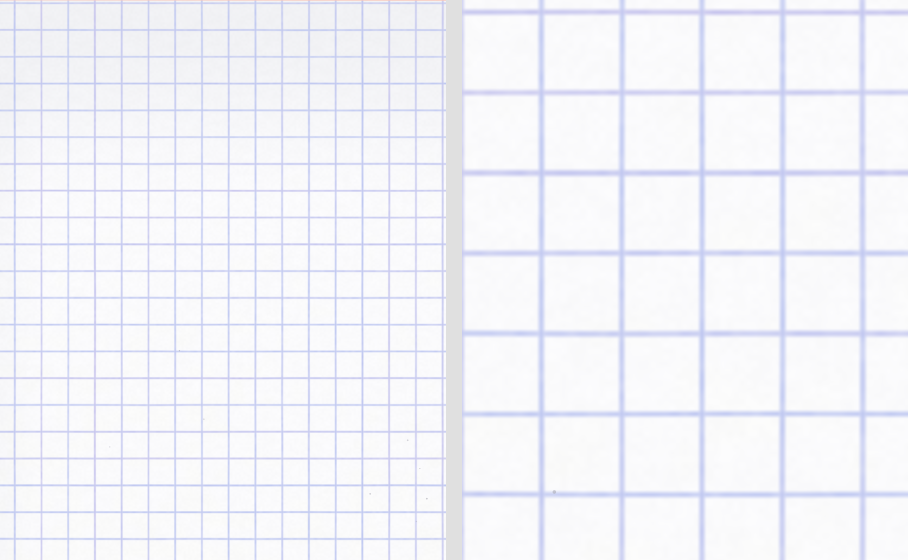
Left: the whole. Right: its middle third, enlarged.
Reproduce this pattern procedurally as a WebGL 1 fragment shader.

```glsl
precision highp float;
// Squared writing paper: 17 upright and 21 level pale blue rules on an off-white sheet.
// Rules come from a repeated distance with hashed ink strength and hue per line;
// noise adds fibre grain, with soft grey shading, a few specks and a coral top edge.
uniform vec2 u_resolution;

float hash(vec2 p) {
  return fract(sin(dot(p, vec2(127.1, 311.7))) * 43758.5453);
}

float noise(vec2 p) {
  vec2 i = floor(p), f = fract(p);
  f = f * f * (3.0 - 2.0 * f);
  return mix(mix(hash(i), hash(i + vec2(1.0, 0.0)), f.x),
             mix(hash(i + vec2(0.0, 1.0)), hash(i + 1.0), f.x), f.y);
}

// Sheet tone: light grey at the head and left edge, faintly warm in patches.
vec3 paperColor(vec2 uv, vec2 page) {
  float head = 1.0 - smoothstep(0.02, 0.38, uv.y + 0.05 * (noise(uv * 3.0) - 0.5));
  float side = (1.0 - smoothstep(0.0, 0.10, uv.x)) * 0.35;
  float shade = clamp(head + side, 0.0, 1.0);
  vec3 color = mix(vec3(0.982, 0.982, 0.988), vec3(0.945, 0.947, 0.958), shade);
  color.b -= 0.009 * smoothstep(0.55, 0.85, noise(page * 30.0) * 0.6 + 0.4 * uv.y);
  float grain = noise(page * 210.0) * 0.6 + noise(page * vec2(45.0, 80.0)) * 0.4;
  return color + (grain - 0.5) * 0.018;
}

// Ink of one rule: x is coverage, y is how far its blue leans to violet.
vec2 ruleInk(float dist, float lineId, float along, float pixel) {
  float wobble = (noise(vec2(along * 9.0, lineId * 7.3)) - 0.5) * 0.0007;
  float d = abs(dist + wobble);
  float halfWidth = 0.0018 + 0.0004 * hash(vec2(lineId, 3.7));
  float soft = max(pixel * 0.8, 0.0021);
  float cover = 1.0 - smoothstep(halfWidth - soft, halfWidth + soft, d);
  float strength = 0.72 + 0.12 * hash(vec2(lineId, 9.1));
  strength *= 0.86 + 0.24 * noise(vec2(along * 130.0, lineId * 5.1));
  float violet = 0.6 * smoothstep(0.5, 1.0, hash(vec2(lineId, 17.3)));
  violet = clamp(violet + 0.4 * (noise(vec2(along * 6.0, lineId)) - 0.4), 0.0, 1.0);
  return vec2(cover * strength, violet);
}

vec3 inkColor(float violet) {
  return mix(vec3(0.72, 0.76, 0.94), vec3(0.78, 0.75, 0.92), violet);
}

void main() {
  float aspect = u_resolution.y / u_resolution.x;
  float pixel = 1.0 / u_resolution.x;
  vec2 uv = gl_FragCoord.xy / u_resolution;
  uv.y = 1.0 - uv.y;
  vec2 page = uv * vec2(1.0, aspect);
  vec3 color = paperColor(uv, page);

  // Grid of rules, measured in page widths
  vec2 pitch = vec2(0.05997, 0.04783);
  vec2 cell = (uv - vec2(0.0330, 0.0536)) / pitch;
  vec2 id = floor(cell + 0.5);
  vec2 dist = (cell - id) * pitch * vec2(1.0, aspect);
  vec2 upright = ruleInk(dist.x, id.x + 50.0, page.y, pixel);
  vec2 level = ruleInk(dist.y, id.y + 120.0, page.x, pixel);
  color = mix(color, inkColor(upright.y), clamp(upright.x, 0.0, 1.0));
  color = mix(color, inkColor(level.y), clamp(level.x, 0.0, 1.0) * (1.0 - 0.6 * upright.x));

  // Scattered dust specks
  for (int i = 0; i < 8; i++) {
    float k = float(i);
    vec2 center = vec2(hash(vec2(k, 1.3)), (0.45 + 0.55 * hash(vec2(k, 5.9))) * aspect);
    float radius = 0.0008 + 0.0009 * hash(vec2(k, 8.2));
    float speck = 1.0 - smoothstep(radius - pixel * 0.5, radius + pixel * 0.7, length(page - center));
    color = mix(color, vec3(0.66, 0.66, 0.70), speck * (0.25 + 0.4 * hash(vec2(k, 2.4))));
  }

  // Thin coral binding edge along the top, stronger to the right
  float edge = 1.0 - smoothstep(0.0004, 0.0032, page.y);
  color = mix(color, vec3(0.98, 0.78, 0.72), edge * (0.45 + 0.4 * uv.x));

  gl_FragColor = vec4(clamp(color, 0.0, 1.0), 1.0);
}
```
